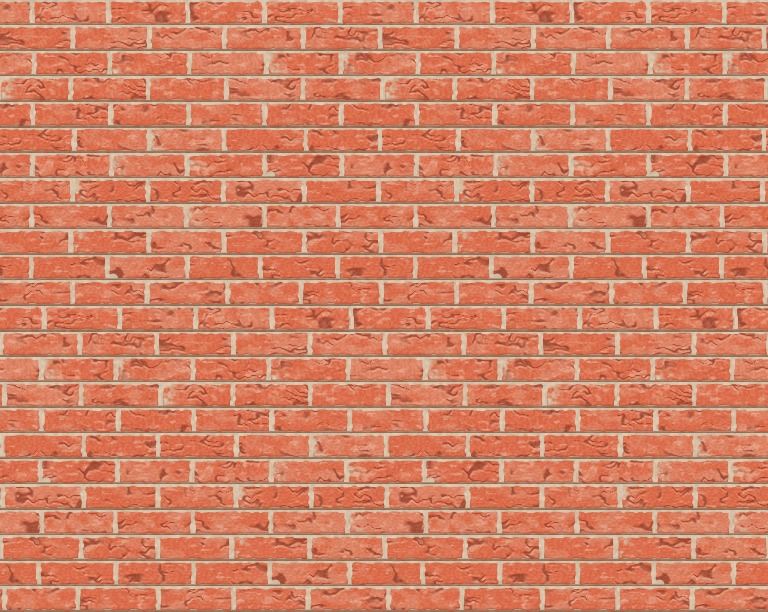
This texture is drawn by a Shadertoy shader. Its source:

```glsl
// Running-bond wall of creased red clay bricks, 10 across and 24 rows down.
// Each brick is a rounded box with seeded noise for creases, scuffs and grain;
// seeds wrap every 5 columns and 12 rows, so the wear itself repeats.

const vec2 WALL = vec2(10.0, 24.0);    // bricks across, rows down
const vec2 WEAR_PERIOD = vec2(5.0, 12.0);
const float BRICK_ASPECT = 3.01;       // brick pitch in row heights

const vec3 CLAY = vec3(0.86, 0.43, 0.30);
const vec3 CLAY_LIGHT = vec3(0.87, 0.52, 0.40);
const vec3 SCUFF = vec3(0.90, 0.65, 0.54);
const vec3 CREASE = vec3(0.60, 0.25, 0.17);
const vec3 MORTAR = vec3(0.84, 0.76, 0.66);
const vec3 MORTAR_SHADE = vec3(0.55, 0.42, 0.32);

float hash(vec2 p) {
    return fract(sin(dot(p, vec2(127.1, 311.7))) * 43758.5453);
}

float noise(vec2 p) {
    vec2 i = floor(p), f = fract(p);
    f = f * f * (3.0 - 2.0 * f);
    return mix(mix(hash(i), hash(i + vec2(1, 0)), f.x),
               mix(hash(i + vec2(0, 1)), hash(i + vec2(1, 1)), f.x), f.y);
}

float fbm(vec2 p) {
    float sum = 0.0, amp = 0.533;
    for (int i = 0; i < 4; i++) {
        sum += amp * noise(p);
        p = p * 2.03 + 7.3;
        amp *= 0.5;
    }
    return sum;
}

// Repeating identity of a brick; the lower half is moved three columns along
vec2 wearId(float col, float row) {
    float halfWall = floor(row / WEAR_PERIOD.y);
    return mod(vec2(col + 3.0 * halfWall, row), WEAR_PERIOD);
}

// Position of the upright joint on the left of a column
float jointX(float col, float row) {
    return col + 0.06 * (hash(wearId(col, row) + 3.7) - 0.5);
}

float roundBox(vec2 p, vec2 halfSize, float radius) {
    vec2 q = abs(p) - halfSize + radius;
    return length(max(q, 0.0)) + min(max(q.x, q.y), 0.0) - radius;
}

// Thin, mostly level cracks that come and go
float creases(vec2 p) {
    vec2 q = p + vec2(0.0, 0.4 * noise(p * vec2(1.7, 1.0)) + 0.2 * noise(p * 5.0));
    float line = 1.0 - smoothstep(0.02, 0.13, abs(noise(q * vec2(1.5, 4.6)) - 0.5));
    return line * smoothstep(0.46, 0.66, noise(p * vec2(1.7, 2.8) + 19.0));
}

vec3 brickColor(vec2 p, vec2 id, vec2 seed) {
    vec2 q = p + seed;
    float tone = fbm(q * vec2(2.0, 3.0)) + 0.35 * (hash(id + 5.1) - 0.5);
    vec3 color = mix(CLAY, CLAY_LIGHT, smoothstep(0.38, 0.68, tone));

    // Pale scuffs and mortar smeared in from the left end
    float scuff = smoothstep(0.57, 0.76, fbm(q * vec2(3.0, 6.0) + 31.0));
    float smear = step(0.78, hash(id + 8.3)) * (1.0 - smoothstep(0.1, 0.9, p.x));
    color = mix(color, SCUFF, 0.75 * scuff);
    color = mix(color, MORTAR, smear * smoothstep(0.3, 0.7, fbm(q * 5.0)));

    // Dark creases with a lit lower lip
    color = mix(color, SCUFF, 0.65 * creases(q - vec2(0.02, 0.09)));
    color = mix(color, CREASE, 0.8 * creases(q));
    return color + 0.09 * (noise(q * 16.0) - 0.5);
}

vec3 mortarColor(vec2 p, vec2 seed) {
    float grain = fbm((p + seed) * 6.0);
    float shade = smoothstep(0.88, 0.95, p.y + 0.06 * (grain - 0.5));
    vec3 color = mix(MORTAR, MORTAR_SHADE, 0.9 * shade);
    return color + 0.16 * (grain - 0.5);
}

void mainImage(out vec4 fragColor, in vec2 fragCoord) {
    vec2 uv = fragCoord / iResolution.xy;
    vec2 grid = vec2(uv.x, 1.0 - uv.y) * WALL;
    float row = floor(grid.y);

    // Alternate rows shift by half a brick, the lower half a little more
    float bond = mix(0.43, 0.95, mod(row, 2.0)) + 0.1 * step(WEAR_PERIOD.y, row);
    float x = grid.x - bond - 0.04 * (hash(vec2(row, 2.0)) - 0.5);
    float col = floor(x);
    col += step(jointX(col + 1.0, row), x) - step(x, jointX(col, row));

    // Brick-local coordinates in row heights, y downwards
    float left = jointX(col, row);
    vec2 size = vec2((jointX(col + 1.0, row) - left) * BRICK_ASPECT, 1.0);
    vec2 p = vec2((x - left) * BRICK_ASPECT, fract(grid.y));
    vec2 id = wearId(col, row);
    vec2 seed = id * vec2(17.3, 23.9);

    // Ragged outline and occasional chipped lower corner
    float edge = roundBox(p - 0.5 * size, 0.5 * size - vec2(0.095, 0.085), 0.05);
    edge += 0.07 * (noise((p + seed) * 6.0) - 0.5);
    float chip = length((p - vec2(0.22, 0.88)) * vec2(0.8, 1.0));
    chip += 1.0 - step(0.95, hash(id + 12.6));
    edge = max(edge, 0.15 - chip);

    float blur = max(WALL.y / iResolution.y, 0.04);
    float brick = 1.0 - smoothstep(-0.6 * blur, 0.6 * blur, edge);
    vec3 clay = brickColor(p, id, seed);
    float rim = smoothstep(-0.09, 0.0, edge) * smoothstep(0.6, 0.9, p.y);
    clay = mix(clay, CREASE, 0.5 * rim);
    fragColor = vec4(clamp(mix(mortarColor(p, seed), clay, brick), 0.0, 1.0), 1.0);
}
```
